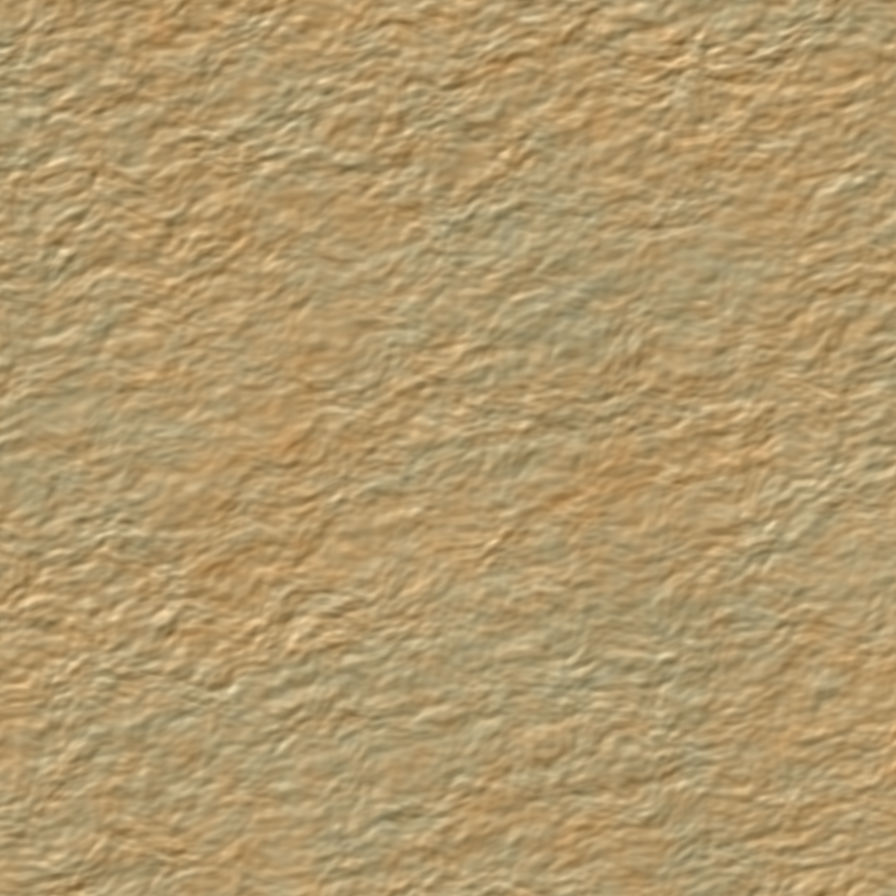
Give the GLSL for this texture, as a WebGL 2 fragment shader.

```glsl
#version 300 es
precision highp float;

uniform vec2 u_resolution;
out vec4 fragColor;

const vec3 SAND = vec3(0.692, 0.597, 0.424);
const vec3 WARM_SHIFT = vec3(0.030, -0.012, -0.036);
const vec3 SHADE_TINT = vec3(1.0, 0.98, 0.94);
const vec2 LIGHT_DIR = vec2(-0.50, 0.866);
const float LIGHT_STEP = 0.0018;    // half width of the slope sample
const float RELIEF_GAIN = 0.066;
const float GRAIN_TILT = 0.24;      // radians, rising to the right
const float GRAIN_STRETCH = 1.45;
const float COARSE_FREQ = 30.0;     // lumps across the canvas
const float WARP_FREQ = 13.0;
const float WARP_AMOUNT = 0.012;
const float PATCH_FREQ = 5.0;

// Integer hash giving a unit gradient for a lattice cell
vec2 cellGradient(ivec2 cell, uint seed) {
    uvec2 q = uvec2(cell) * uvec2(1597u, 3539u);
    uint h = q.x ^ (q.y + seed * 7919u);
    h = (h ^ (h >> 15)) * 73471u;
    h = (h ^ (h >> 13)) * 91939u;
    h ^= h >> 16;
    float angle = float(h & 65535u) * (6.28319 / 65536.0);
    return vec2(cos(angle), sin(angle));
}

float gradientNoise(vec2 p, uint seed) {
    vec2 base = floor(p);
    vec2 f = p - base;
    ivec2 c = ivec2(base);
    vec2 w = f * f * f * (f * (f * 6.0 - 15.0) + 10.0);
    float a = dot(cellGradient(c, seed), f);
    float b = dot(cellGradient(c + ivec2(1, 0), seed), f - vec2(1.0, 0.0));
    float d = dot(cellGradient(c + ivec2(0, 1), seed), f - vec2(0.0, 1.0));
    float e = dot(cellGradient(c + ivec2(1, 1), seed), f - vec2(1.0, 1.0));
    return mix(mix(a, b, w.x), mix(d, e, w.x), w.y);
}

vec2 grainSpace(vec2 p) {
    float c = cos(GRAIN_TILT), s = sin(GRAIN_TILT);
    vec2 q = mat2(c, -s, s, c) * p;
    return vec2(q.x / GRAIN_STRETCH, q.y);
}

// Eroded stone surface: lumps, pits and fine grain
float relief(vec2 p) {
    vec2 warp = vec2(gradientNoise(p * WARP_FREQ, 1u), gradientNoise(p * WARP_FREQ, 2u));
    vec2 q = grainSpace(p + warp * WARP_AMOUNT);
    float height = 0.0;
    float freq = COARSE_FREQ;
    float weight = 0.55;
    for (uint i = 0u; i < 3u; i++) {
        height += gradientNoise(q * freq, 10u + i) * weight / freq;
        freq *= 1.93;
        weight = min(weight * 1.5, 0.85);
    }
    // Rounded ridges with narrow creases between them
    float ridge = gradientNoise(q * COARSE_FREQ * 1.4, 20u);
    return height + 0.45 * sqrt(ridge * ridge + 0.006) / COARSE_FREQ;
}

void main() {
    vec2 p = gl_FragCoord.xy / min(u_resolution.x, u_resolution.y);

    // Slope toward the light, rougher in patches and toward the upper left
    vec2 offset = LIGHT_DIR * LIGHT_STEP;
    float slope = (relief(p - offset) - relief(p + offset)) / (2.0 * LIGHT_STEP);
    float roughness = 0.95 + 0.55 * gradientNoise(p * PATCH_FREQ, 30u);
    roughness += 0.30 * smoothstep(0.55, 1.0, p.y - 0.2 * p.x);
    float shade = RELIEF_GAIN * roughness * slope;
    shade += 0.9 * shade * abs(shade) * step(0.0, shade);

    // Broad tone and rust or grey-green staining
    vec2 g = grainSpace(p);
    float tone = 0.030 * gradientNoise(g * PATCH_FREQ * 1.3, 31u);
    float stain = 1.2 * gradientNoise(g * PATCH_FREQ, 32u)
                + 1.0 * gradientNoise(g * PATCH_FREQ * 3.2, 33u)
                + 1.1 * gradientNoise(g * PATCH_FREQ * 9.0, 34u);

    vec3 color = SAND + SHADE_TINT * (shade + tone) + WARM_SHIFT * stain;
    fragColor = vec4(clamp(color, 0.0, 1.0), 1.0);
}
```
